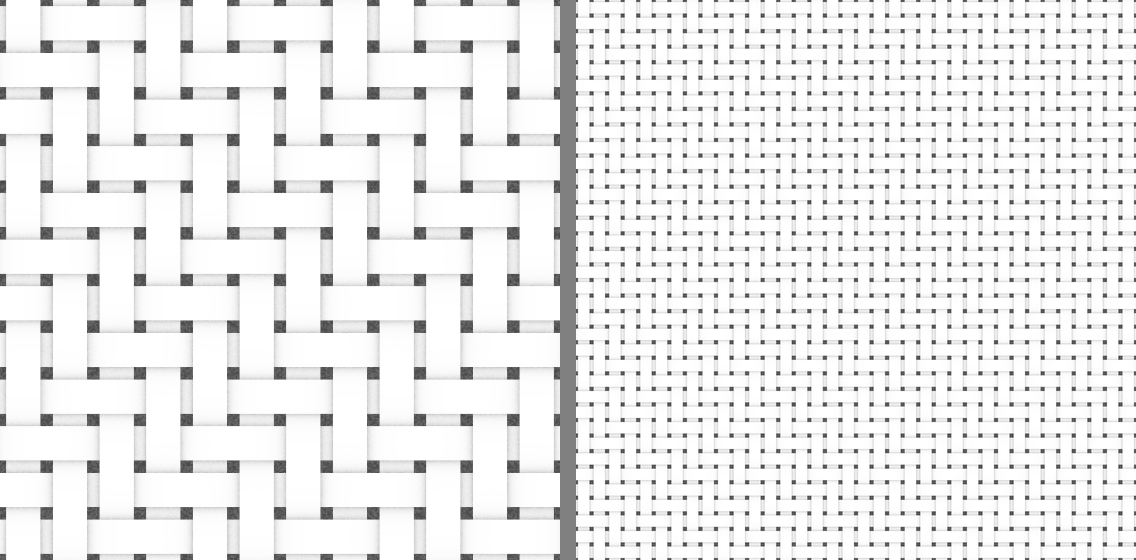
Left: one tile. Right: repeated 3 by 3.
A Shadertoy shader for this pattern:

```glsl
// Two-over two-under twill of flat white paper strips above a dark grainy ground.
// Each strip crossing picks its upper strip from the diagonal index; soft contact
// shadows darken a strip wherever it dives beneath a crossing one.

const float CELLS = 12.0;        // strips across and down, a multiple of 4
const float HALF_WIDTH = 0.367;  // half strip width, in cells
const float GRAIN = 384.0;       // grain lattice points across the canvas
const vec3 PAPER = vec3(1.0);
const vec3 GROUND = vec3(0.348);

float hash(vec2 p) {
    vec3 q = fract(p.xyx * 0.1031);
    q += dot(q, q.yzx + 33.33);
    return fract((q.x + q.y) * q.z);
}

// Value noise that wraps after 'period' lattice points.
float wrappedNoise(vec2 p, float period) {
    vec2 i = floor(p), f = fract(p);
    f = f * f * (3.0 - 2.0 * f);
    vec2 a = mod(i, period), b = mod(i + 1.0, period);
    return mix(mix(hash(a), hash(vec2(b.x, a.y)), f.x),
               mix(hash(vec2(a.x, b.y)), hash(b), f.x), f.y);
}

// True where the horizontal strip lies on top.
bool horizontalOver(vec2 cell) {
    return mod(cell.x - cell.y + 2.0, 4.0) < 2.0;
}

// Tight contact shadow plus a faint wide falloff.
float contactShadow(float d) {
    d = max(d, 0.0);
    return 0.17 * exp(-d / 0.055) + 0.035 * exp(-d / 0.22);
}

// Shadow cast on a strip running along 'axis' by the strips crossing above it.
float stripShadow(vec2 p, vec2 axis, bool horizontal) {
    vec2 cell = floor(p);
    float shadow = 0.0;
    for (int k = -1; k <= 1; k++) {
        vec2 crossing = cell + axis * float(k);
        if (horizontalOver(crossing) != horizontal) {
            float d = abs(dot(p - crossing - 0.5, axis)) - HALF_WIDTH;
            shadow += contactShadow(d);
        }
    }
    return shadow;
}

float stripMask(float across, float pixel) {
    float d = abs(fract(across) - 0.5) - HALF_WIDTH;
    return 1.0 - smoothstep(-0.5 * pixel, 0.5 * pixel, d);
}

vec3 paperColor(float shadow, float grain) {
    return PAPER * (1.0 - shadow * (1.0 + 0.35 * grain));
}

void mainImage(out vec4 fragColor, in vec2 fragCoord) {
    vec2 uv = fragCoord / iResolution.xy;
    vec2 p = uv * CELLS;
    vec2 pixel = CELLS / iResolution.xy;
    float grain = wrappedNoise(uv * GRAIN, GRAIN) - 0.5;

    // Both strip directions: colour in rgb, coverage in alpha
    vec4 across = vec4(paperColor(stripShadow(p, vec2(1.0, 0.0), true), grain),
                       stripMask(p.y, pixel.y));
    vec4 down = vec4(paperColor(stripShadow(p, vec2(0.0, 1.0), false), grain),
                     stripMask(p.x, pixel.x));

    // Stack ground, lower strip, upper strip
    bool acrossOnTop = horizontalOver(floor(p));
    vec4 upper = acrossOnTop ? across : down;
    vec4 lower = acrossOnTop ? down : across;
    vec3 color = GROUND + 0.16 * grain;
    color = mix(color, lower.rgb, lower.a);
    color = mix(color, upper.rgb, upper.a);

    fragColor = vec4(color, 1.0);
}
```
